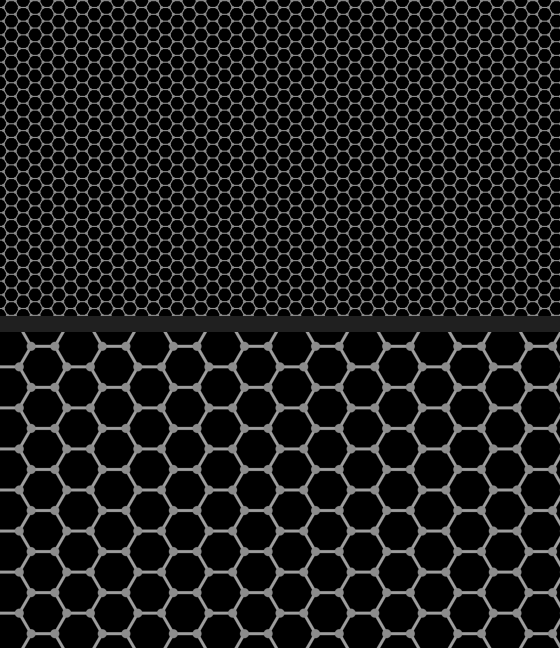
Top: the whole. Bottom: its middle third, enlarged.
Reproduce this pattern procedurally as a Shadertoy shader.

```glsl
// A honeycomb lattice: thin grey bonds outline flat-topped hexagons on black,
// with a small round node at each corner. Space is folded into the nearest
// hexagon, then distances to its edges and corners are shaded.

const float SIDE = 0.025;           // hexagon side, in canvas heights
const float BOND_HALF_WIDTH = 0.063; // in hexagon sides
const float NODE_RADIUS = 0.19;     // in hexagon sides
const float EDGE_SOFTNESS = 0.75;   // in output pixels
const vec3 BACKGROUND = vec3(0.0);
const vec3 BOND_COLOR = vec3(0.62);
const vec3 NODE_COLOR = vec3(0.55);

const float APOTHEM = 0.8660254;    // of a hexagon with unit side
const vec2 CELL = vec2(3.0, 2.0 * APOTHEM);

// Offset from the centre of the nearest hexagon
vec2 hexLocal(vec2 p) {
    vec2 a = mod(p + 0.5 * CELL, CELL) - 0.5 * CELL;
    vec2 b = mod(p, CELL) - 0.5 * CELL;
    return dot(a, a) < dot(b, b) ? a : b;
}

// Distance from inside the hexagon to its outline
float bondDistance(vec2 h) {
    return APOTHEM - max(h.y, dot(h, vec2(APOTHEM, 0.5)));
}

// Distance to the nearest corner
float nodeDistance(vec2 h) {
    return min(length(h - vec2(1.0, 0.0)), length(h - vec2(0.5, APOTHEM)));
}

float coverage(float signedDistance, float softness) {
    return 1.0 - smoothstep(-softness, softness, signedDistance);
}

void mainImage(out vec4 fragColor, in vec2 fragCoord) {
    // Canvas centre sits on a node, one side right of a hexagon centre
    float unit = iResolution.y * SIDE;
    vec2 p = (fragCoord - 0.5 * iResolution.xy) / unit;
    vec2 h = abs(hexLocal(p + vec2(1.0, 0.0)));
    float softness = EDGE_SOFTNESS / unit;

    // Bonds first, nodes over them
    float bond = coverage(bondDistance(h) - BOND_HALF_WIDTH, softness);
    float node = coverage(nodeDistance(h) - NODE_RADIUS, softness);
    vec3 color = mix(BACKGROUND, BOND_COLOR, bond);
    color = mix(color, NODE_COLOR, node);
    fragColor = vec4(color, 1.0);
}
```
